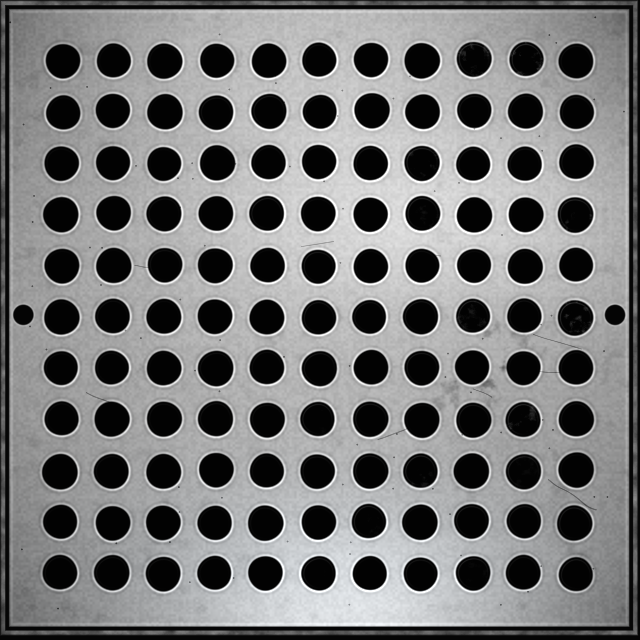
This texture is drawn by a three.js fragment shader. Its source:

```glsl
// Square steel drain plate punched with an 11 by 11 grid of round holes in a dark worn frame.
// Soft gradients light the brushed metal; the holes are distance fields in repeated cells,
// with hashed offsets, bright rims, faint inner lips, specks and scratches.
varying vec2 vUv;

float hash(vec2 p) {
  return fract(sin(dot(p, vec2(127.1, 311.7))) * 43758.5453);
}

float noise(vec2 p) {
  vec2 i = floor(p), f = fract(p);
  f = f * f * (3.0 - 2.0 * f);
  return mix(mix(hash(i), hash(i + vec2(1.0, 0.0)), f.x),
             mix(hash(i + vec2(0.0, 1.0)), hash(i + vec2(1.0, 1.0)), f.x), f.y);
}

float fbm(vec2 p) {
  float sum = 0.0, amp = 0.5;
  for (int i = 0; i < 4; i++) {
    sum += amp * noise(p);
    p = p * 2.03 + 7.1;
    amp *= 0.5;
  }
  return sum;
}

// Soft elliptical highlight
float glow(vec2 p, vec2 center, vec2 size) {
  vec2 q = (p - center) / size;
  return exp(-dot(q, q));
}

float segment(vec2 p, vec2 a, vec2 b) {
  vec2 ab = b - a;
  return length(p - a - ab * clamp(dot(p - a, ab) / dot(ab, ab), 0.0, 1.0));
}

vec3 steel(vec2 p) {
  float tone = 0.62;
  tone += 0.19 * glow(p, vec2(0.68, 0.68), vec2(0.40, 0.17));
  tone += 0.08 * glow(p, vec2(0.50, 0.45), vec2(0.32, 0.36));
  tone += 0.24 * glow(p, vec2(0.55, 0.05), vec2(0.26, 0.15));
  tone += 0.11 * glow(p, vec2(0.48, 0.93), vec2(0.38, 0.14));

  // Darkening toward the corners and sides
  vec2 q = abs(p - 0.5) * 2.0;
  tone -= 0.20 * q.x * q.x * q.y * q.y + 0.05 * pow(q.x, 6.0);

  // Brushed streaks, grain and dull smudges
  tone += 0.035 * (fbm(p * vec2(10.0, 45.0)) - 0.47);
  tone += 0.07 * (noise(p * 260.0) - 0.5);
  tone -= 0.25 * smoothstep(0.58, 0.8, fbm(p * 38.0))
        * (0.2 + glow(p, vec2(0.76, 0.43), vec2(0.09, 0.06)));

  // Scattered pits
  vec2 cell = floor(p * 48.0);
  vec2 pit = 0.2 + 0.6 * vec2(hash(cell + 3.1), hash(cell + 8.7));
  float pitDist = length(fract(p * 48.0) - pit) / 48.0;
  tone -= 0.3 * step(0.94, hash(cell)) * (1.0 - smoothstep(0.0006, 0.0022, pitDist));

  // Hairline scratches
  for (int i = 0; i < 9; i++) {
    float k = float(i);
    vec2 a = 0.12 + 0.78 * vec2(hash(vec2(k, 1.7)), hash(vec2(k, 5.3)));
    float turn = (hash(vec2(k, 9.1)) - 0.5) * 1.8;
    vec2 b = a + vec2(cos(turn), sin(turn)) * (0.03 + 0.06 * hash(vec2(k, 2.9)));
    vec2 bent = p + 0.006 * (noise(p * 35.0 + k) - 0.5);
    tone -= 0.2 * (1.0 - smoothstep(0.0002, 0.0016, segment(bent, a, b)));
  }
  vec3 coolTint = vec3(-0.012, 0.004, 0.018) * glow(p, vec2(0.52, 0.1), vec2(0.35, 0.15));
  return vec3(tone) + coolTint;
}

void main() {
  vec2 p = vUv;
  vec3 color = steel(p);

  // Grid of holes, leaning slightly, each with its own offset and radius
  vec2 grid = p - vec2(0.0945 + 0.004 * (p.y - 0.1), 0.104);
  vec2 id = clamp(floor(grid / vec2(0.0804, 0.0802) + 0.5), 0.0, 10.0);
  vec2 jitter = vec2(hash(id + 0.3), hash(id + 4.9)) - 0.5;
  vec2 local = grid - id * vec2(0.0804, 0.0802) - jitter * 0.0035;
  float radius = 0.0272 + 0.0014 * (hash(id + 12.4) - 0.5);
  float angle = atan(local.y, local.x);
  float dist = length(local) - radius + 0.0004 * sin(angle * 3.0 + 6.28 * hash(id));

  // Polished rim, brighter on a side that varies
  float rimLight = 0.65 + 0.35 * cos(angle + 1.2 + 2.0 * jitter.x);
  color += 0.26 * rimLight * exp(-pow((dist - 0.0018) / 0.0015, 2.0));
  color -= 0.06 * exp(-pow((dist - 0.0055) / 0.002, 2.0));

  // Inner lip and debris, stronger toward the right
  float wear = hash(id + 21.0) * (0.25 + 0.075 * id.x);
  float lip = exp(-pow((dist + 0.0042) / 0.0011, 2.0)) * (0.5 + 0.5 * sin(angle - 0.6));
  float debris = smoothstep(0.55, 0.8, fbm(p * 95.0)) * smoothstep(0.5, 0.9, wear);
  vec3 holeColor = vec3(0.008 + 0.17 * wear * lip + 0.16 * debris);
  color = mix(holeColor, color, smoothstep(-0.0018, 0.0012, dist));

  // Two small screw holes at the sides
  vec2 screw = p - vec2(p.x < 0.5 ? 0.0365 : 0.961, 0.508);
  float screwDist = length(screw) - 0.0158;
  color += 0.07 * exp(-pow((screwDist - 0.0015) / 0.0015, 2.0));
  color = mix(vec3(0.015), color, smoothstep(-0.0015, 0.0015, screwDist));

  // Plate edge, black gap and worn outer frame
  vec2 box = abs(p - vec2(0.4987, 0.5033)) - vec2(0.4843, 0.4823);
  float edge = max(box.x, box.y);
  color += 0.09 * exp(-pow((edge + 0.004) / 0.002, 2.0));
  float frameTone = 0.12 + 0.5 * fbm(p * 60.0);
  float frame = smoothstep(0.005, 0.0075, edge) * (1.0 - smoothstep(0.011, 0.015, edge));
  vec3 border = vec3(0.02 + frameTone * frame);
  color = mix(color, border, smoothstep(-0.0015, 0.0015, edge));

  gl_FragColor = vec4(clamp(color, 0.0, 1.0), 1.0);
}
```
